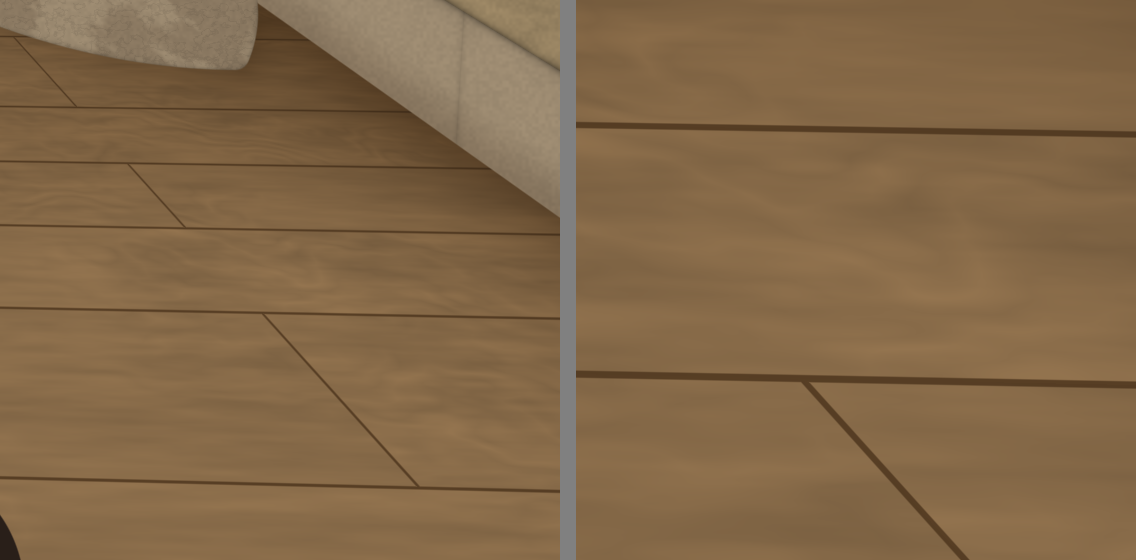
Left: the whole. Right: its middle third, enlarged.
Give the GLSL for this texture, as a Shadertoy shader.

```glsl
#define FLOOR_LIGHT vec3(0.54, 0.425, 0.29)
#define FLOOR_DARK vec3(0.31, 0.22, 0.125)
#define SEAM_COLOR vec3(0.29, 0.20, 0.11)
#define LINEN_LIGHT vec3(0.61, 0.54, 0.44)
#define LINEN_DARK vec3(0.53, 0.46, 0.37)
#define MATTRESS vec3(0.59, 0.51, 0.38)
#define LEG_COLOR vec3(0.16, 0.12, 0.10)
#define GRAIN_DEPTH 0.15
#define SEAM_WIDTH 0.0026
#define WEAVE 170.0

// Plank boundaries at the left edge, measured down from the top
const float SEAMS[6] = float[6](0.065, 0.190, 0.288, 0.402, 0.5495, 0.853);

float hash(vec2 p) {
    vec3 q = fract(vec3(p.xyx) * 0.1031);
    q += dot(q, q.yzx + 33.33);
    return fract((q.x + q.y) * q.z);
}

float noise(vec2 p) {
    vec2 i = floor(p), f = fract(p);
    f = f * f * (3.0 - 2.0 * f);
    return mix(mix(hash(i), hash(i + vec2(1, 0)), f.x),
               mix(hash(i + vec2(0, 1)), hash(i + vec2(1, 1)), f.x), f.y);
}

float fbm(vec2 p) {
    float sum = 0.0, amp = 0.5;
    for (int i = 0; i < 4; i++) {
        sum += amp * noise(p);
        p = p * 2.03 + 17.0;
        amp *= 0.5;
    }
    return sum;
}

float cover(float d) {
    float px = 1.0 / iResolution.y;
    return 1.0 - smoothstep(-px, px, d);
}

float smoothMax(float a, float b, float k) {
    float h = max(k - abs(a - b), 0.0) / k;
    return max(a, b) + h * h * k * 0.25;
}

// Signed distances of the furniture, negative inside
float bedFrame(vec2 p) { return (p.y - 0.007 - 0.71 * (p.x - 0.462)) * 0.815; }
float bedTop(vec2 p) { return (p.y - 0.614 * (p.x - 0.794)) * 0.852; }
float blanket(vec2 p) {
    float hem = p.y - (0.048 + 0.36 * p.x - 0.42 * p.x * p.x);
    float side = p.x - 0.461 + 2.4 * (p.y - 0.025) * (p.y - 0.025);
    return smoothMax(hem, side, 0.018);
}

// Oak grain: warped growth rings in patches, plus fine fibres
float woodGrain(vec2 p) {
    float warp = fbm(p * vec2(3.0, 8.0));
    float rings = abs(fract(p.y * 17.0 + warp * 6.0) * 2.0 - 1.0);
    float patches = smoothstep(0.35, 0.65, fbm(p * vec2(1.6, 7.0) + 40.0));
    float fibres = noise(p * vec2(9.0, 100.0));
    float streaks = fbm(p * vec2(3.5, 34.0) + 9.0);
    return (0.5 - rings) * patches * 0.45 + (0.5 - fibres) * 0.28 + (0.47 - streaks) * 1.2;
}

vec3 planks(vec2 p) {
    // Undo the slight tilt of the rows
    float y = (p.y - 0.0105 * p.x) / (1.0 + 0.0165 * p.x);
    int row = -1;
    float seam = 1.0;
    for (int i = 0; i < 6; i++) {
        if (y > SEAMS[i]) row = i;
        seam = min(seam, abs(y - SEAMS[i]));
    }

    // Every second row is split along one receding diagonal
    float diagonal = p.x - 0.9 * p.y + 0.035;
    bool split = row >= 0 && row < 5 && row % 2 == 0;
    float side = split ? step(0.0, diagonal) : 0.0;
    float id = hash(vec2(float(row) + 3.0, side * 7.0 + 2.0));

    // Grain grows larger toward the viewer
    float depth = 0.25 + 0.9 * max(y, 0.0);
    vec2 g = vec2(diagonal / depth, log(depth) + 2.0) + id * vec2(31.0, 13.0);

    // Light falls off toward the back and beside the furniture
    float light = 0.74 + 0.26 * smoothstep(0.15, 0.5, p.y);
    light -= 0.66 * exp(-max(bedFrame(p), 0.0) / 0.12);
    light -= 0.25 * exp(-max(blanket(p), 0.0) / 0.04);
    vec3 col = mix(FLOOR_DARK, FLOOR_LIGHT, clamp(light, 0.0, 1.0));
    col *= 1.0 + (id - 0.5) * 0.04 - GRAIN_DEPTH * woodGrain(g);

    float width = SEAM_WIDTH * (0.4 + 0.75 * y);
    float gap = cover(seam - width);
    if (split) gap = max(gap, cover(abs(diagonal) * 0.743 - width * 0.85));
    return mix(col, SEAM_COLOR * (0.75 + 0.3 * light), gap * 0.85);
}

void mainImage(out vec4 fragColor, in vec2 fragCoord) {
    vec2 p = fragCoord / iResolution.xy;
    p.y = 1.0 - p.y;
    vec3 col = planks(p);
    float weave = 0.97 + 0.06 * noise(p * WEAVE);

    // Upholstered frame with a faint vertical crease
    float frame = bedFrame(p), top = bedTop(p);
    vec3 cloth = mix(LINEN_DARK, LINEN_LIGHT, smoothstep(0.0, 0.09, -frame));
    cloth *= weave * (0.96 + 0.08 * fbm(p * 9.0));
    cloth *= 1.0 - 0.10 * exp(-abs(p.x - 0.83 + 0.06 * p.y) / 0.005);
    col = mix(col, cloth, cover(frame));

    // Mattress behind a shaded fold
    vec3 mattress = MATTRESS * weave * (0.87 + 0.26 * fbm(p * vec2(14.0, 30.0)));
    col = mix(col, mattress, cover(top));
    col *= 1.0 - 0.35 * exp(-abs(top) / 0.006) * cover(frame);

    // Patterned blanket with broad leaves and fine crackle
    float hem = blanket(p);
    vec2 leaf = p * mat2(0.8, 0.6, -0.6, 0.8);
    float motif = smoothstep(0.40, 0.56, fbm(leaf * vec2(9.0, 20.0) + 5.0));
    float crackle = smoothstep(0.0, 0.09, abs(fbm(p * vec2(65.0, 85.0)) - 0.47));
    vec3 fabric = mix(LINEN_LIGHT, LINEN_DARK, motif * 0.85);
    fabric *= weave * (0.94 + 0.06 * crackle) * (1.0 - 0.2 * exp(min(hem, 0.0) / 0.004));
    col = mix(col, fabric, cover(hem));

    // Dark rounded leg in the near corner
    float leg = length((p - vec2(-0.16, 1.06)) * vec2(1.0, 0.9)) - 0.204;
    col = mix(col, LEG_COLOR, cover(leg));
    fragColor = vec4(clamp(col, 0.0, 1.0), 1.0);
}
```
